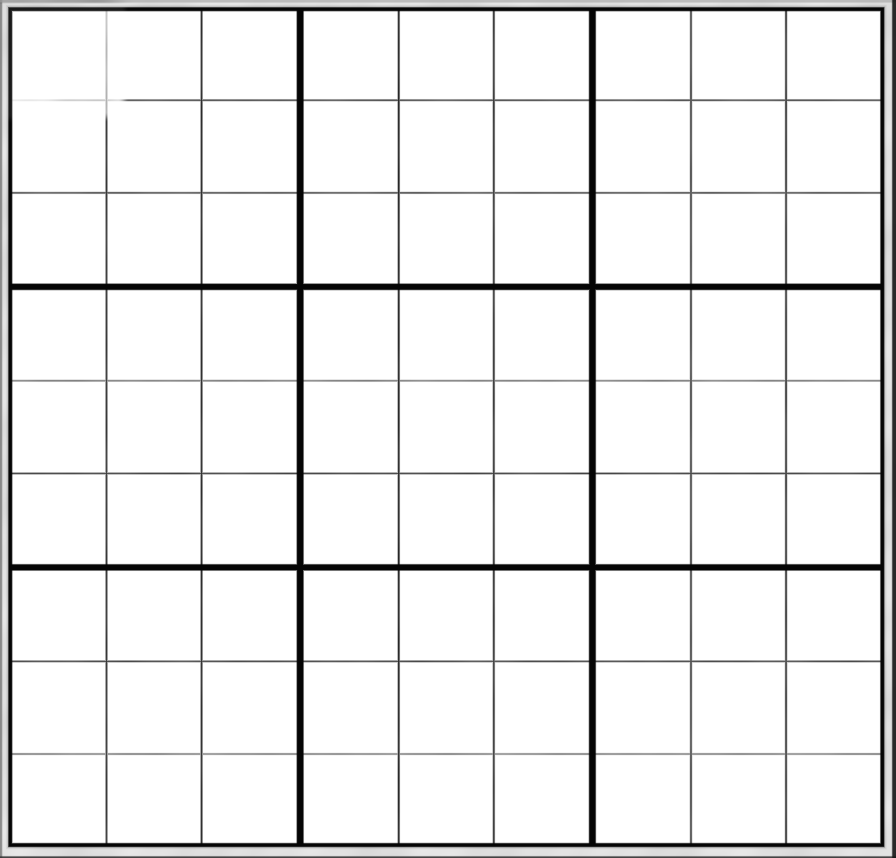
Give the GLSL for this pattern, as a Shadertoy shader.

```glsl
// A ruled 9 x 9 number grid: hairlines split each of 3 x 3 boxes, heavy rules
// divide the boxes, and a frame sits in a grey margin with a darker outer rim.
// Lines are folded axis distances; layered sines give uneven ink and a rubbed corner.

#define CENTER vec2(-0.0020, 0.0022)   // grid centre, in canvas heights
#define BOX    vec2(0.3406, 0.3270)    // pitch of the 3 x 3 boxes
#define THIN   vec2(0.0554, 0.0540)    // hairline offset from a box centre
#define FRAME  vec2(0.5082, 0.4871)    // half size of the frame
#define HAIR_W  vec2(0.0022, 0.0019)   // line widths
#define HEAVY_W vec2(0.0080, 0.0074)
#define FRAME_W 0.0046
#define SOFT    0.0012                 // edge softness
#define INK     0.02
#define MARGIN  0.79
#define RUBBED  vec2(0.130, 0.128)     // extent of the worn corner
#define TAU     6.2831853

float softness() {
    return max(SOFT, 0.75 / iResolution.y);
}

// Coverage of a stroke of the given width at distance d from its centre
float stroke(float d, float width) {
    float s = softness();
    return 1.0 - smoothstep(0.5 * width - s, 0.5 * width + s, abs(d));
}

// Smooth uneven value in about -1..1
float unevenness(vec2 p) {
    return 0.5 * sin(p.x * 37.0 + 2.0 * sin(p.y * 23.0))
         + 0.3 * sin(p.y * 71.0 + p.x * 53.0)
         + 0.2 * sin(p.x * 149.0 - p.y * 127.0);
}

// Grey margin with a light core; the rim is darkest at the right and bottom
float marginTone(vec2 p, vec2 halfCanvas, float uneven) {
    float outside = max(abs(p.x - CENTER.x) - FRAME.x, abs(p.y - CENTER.y) - FRAME.y);
    float tone = MARGIN + 0.09 * smoothstep(0.003, 0.006, outside) + 0.03 * uneven;
    vec2 low = halfCanvas + p;
    vec2 high = halfCanvas - p;
    tone = mix(tone, 0.45, 0.8 * stroke(low.x, 0.005));
    tone = mix(tone, 0.70, 0.8 * stroke(high.y, 0.006));
    tone = mix(tone, 0.20, 0.9 * stroke(low.y, 0.004));
    tone = mix(tone, 0.08, 0.9 * stroke(high.x, 0.009));
    // Smear along the top at the left
    float smear = stroke(high.y, 0.008) * (1.0 - smoothstep(0.12, 0.16, low.x));
    return tone - 0.14 * smear * (0.7 + 0.3 * uneven);
}

void mainImage(out vec4 fragColor, in vec2 fragCoord) {
    vec2 halfCanvas = 0.5 * iResolution.xy / iResolution.y;
    vec2 canvas = fragCoord / iResolution.y - halfCanvas;
    vec2 p = canvas - CENTER;
    float uneven = unevenness(p);

    // Fold the plane into one box and number the hairlines from the lower left
    vec2 box = clamp(floor(p / BOX + 0.5), -1.0, 1.0);
    vec2 local = p - box * BOX;
    vec2 lineIndex = 2.0 * (box + 1.0) + step(0.0, local);
    vec2 hairDist = abs(local) - THIN;
    vec2 heavyDist = abs(p) - 0.5 * BOX;

    // Each hairline has its own depth of ink
    float columnTone = 0.18 + 0.06 * cos(0.25 * TAU * lineIndex.x) + 0.04 * uneven;
    float rowTone = 0.33 + 0.13 * cos(TAU * lineIndex.y / 3.0) + 0.05 * uneven;

    // Hairlines around the top left cell are nearly rubbed away
    vec2 fromCorner = vec2(p.x + FRAME.x, FRAME.y - p.y);
    vec2 rubEdge = fromCorner - RUBBED - 0.008 * uneven;
    float rub = 1.0 - smoothstep(-0.006, 0.006, max(rubEdge.x, rubEdge.y));
    columnTone = mix(columnTone, 0.74 + 0.08 * uneven, rub);
    rowTone = mix(rowTone, 0.84 + 0.10 * uneven, rub);

    // Paper, then hairlines, then heavy rules
    float tone = 1.0;
    tone = min(tone, mix(1.0, columnTone, stroke(hairDist.x, HAIR_W.x)));
    tone = min(tone, mix(1.0, rowTone, stroke(hairDist.y, HAIR_W.y)));
    float heavy = max(stroke(heavyDist.x, HEAVY_W.x), stroke(heavyDist.y, HEAVY_W.y));
    tone = mix(tone, INK, heavy);

    // Margin and frame
    vec2 beyond = abs(p) - FRAME;
    float frameDist = max(beyond.x, beyond.y);
    float s = softness();
    tone = mix(tone, marginTone(canvas, halfCanvas, uneven), smoothstep(-s, s, frameDist));
    tone = mix(tone, INK + 0.08 * rub, stroke(frameDist, FRAME_W));

    fragColor = vec4(vec3(clamp(tone, 0.0, 1.0)), 1.0);
}
```
